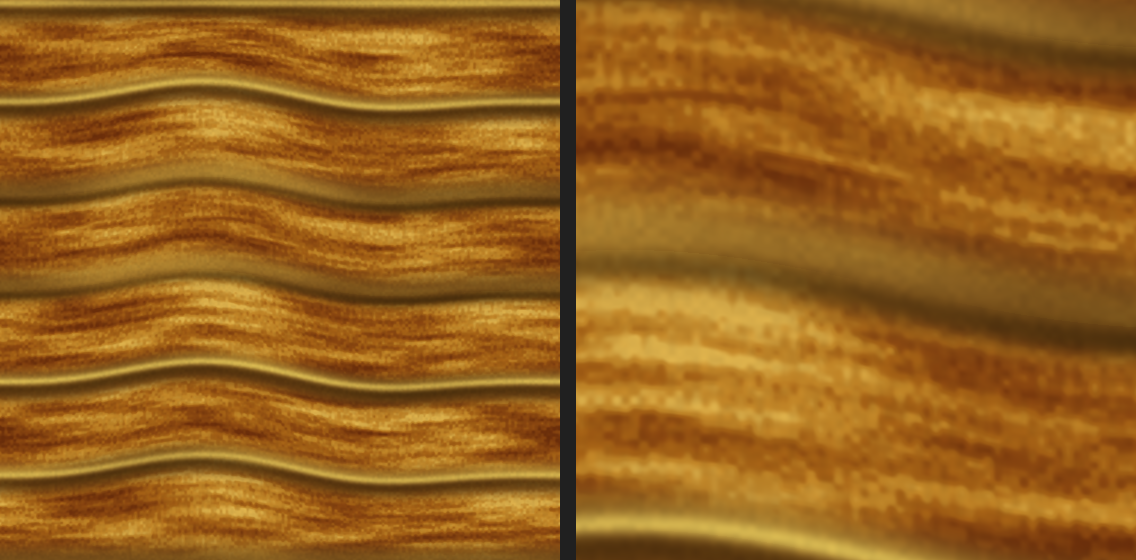
Left, the full canvas; right, a detail of the centre.
This texture is drawn by a Shadertoy shader. Its source:

```glsl
const float TAU = 6.2831853;
const int LAYERS = 6;

const vec3 RUST  = vec3(0.42, 0.18, 0.04);
const vec3 AMBER = vec3(0.53, 0.27, 0.06);
const vec3 OCHRE = vec3(0.63, 0.37, 0.08);
const vec3 GOLD  = vec3(0.74, 0.51, 0.15);
const vec3 STRAW = vec3(0.85, 0.68, 0.29);
const vec3 OLIVE = vec3(0.46, 0.32, 0.11);
const vec3 TAN   = vec3(0.67, 0.51, 0.19);
const vec3 UMBER = vec3(0.38, 0.23, 0.07);
const vec3 SHADE = vec3(0.25, 0.16, 0.04);
const vec3 CREST = vec3(0.86, 0.74, 0.33);

// Brightness of the ridge on each seam, from bottom to top
const float GLOSS[7] = float[7](0.0, 0.85, 1.0, 0.0, 0.1, 0.9, 0.7);

// Integer hash of a lattice cell, 0 to 1
float hash(vec2 cell) {
    uvec2 q = uvec2(ivec2(cell)) * uvec2(1597334677u, 3812015801u);
    uint n = (q.x ^ q.y) * 1597334677u;
    n = (n ^ (n >> 15)) * 2246822519u;
    n ^= n >> 13;
    return float(n & 0xffffffu) / 16777215.0;
}

// Value noise that tiles after the given number of cells
float tiledNoise(vec2 p, vec2 period) {
    vec2 i = floor(p), f = fract(p);
    f = f * f * (3.0 - 2.0 * f);
    vec2 a = mod(i, period), b = mod(i + 1.0, period);
    return mix(mix(hash(a), hash(vec2(b.x, a.y)), f.x),
               mix(hash(vec2(a.x, b.y)), hash(b), f.x), f.y);
}

float band(float d, float width) {
    return exp(-d * d / (width * width));
}

// Height of the shared wave, flattened towards the top and bottom edges
float waveHeight(vec2 uv) {
    float wave = 0.0195 * cos(TAU * (uv.x - 0.33))
               + 0.0090 * cos(2.0 * TAU * (uv.x - 0.38));
    return wave * smoothstep(0.0, 0.14, min(uv.y, 1.0 - uv.y));
}

// Fibre tone: broad streaks repeat every two layers, fine ones do not
float fibreTone(vec2 p) {
    float broad = tiledNoise(p * vec2(5.0, 36.0), vec2(5.0, 12.0));
    float streak = tiledNoise(p * vec2(9.0, 75.0) + vec2(0.0, 7.0), vec2(9.0, 25.0));
    float fine = tiledNoise(p * vec2(16.0, 130.0) + vec2(0.0, 300.0), vec2(16.0, 997.0));
    float grain = tiledNoise(p * 190.0 + vec2(0.0, 400.0), vec2(190.0, 997.0));
    float isOdd = mod(floor(p.y * float(LAYERS)), 2.0);
    float sheen = cos(2.0 * TAU * (p.x - mix(0.36, 0.20, isOdd)));
    return 0.48 + 0.42 * (broad - 0.5) + 0.40 * (streak - 0.5)
         + 0.30 * (fine - 0.5) + 0.20 * (grain - 0.5) + 0.09 * sheen;
}

vec3 fibreColour(float tone) {
    vec3 c = mix(RUST, AMBER, smoothstep(0.10, 0.35, tone));
    c = mix(c, OCHRE, smoothstep(0.32, 0.52, tone));
    c = mix(c, GOLD, smoothstep(0.50, 0.70, tone));
    return mix(c, STRAW, smoothstep(0.68, 0.95, tone));
}

// Soft groove with a shadow below and an optional bright ridge above
vec3 paintSeam(vec3 c, float d, float gloss, float variation) {
    vec3 haze = mix(OLIVE, TAN, smoothstep(0.35, 0.9, variation));
    c = mix(c, haze, 0.85 * band(d - 0.010, mix(0.026, 0.014, gloss)));
    c = mix(c, UMBER, 0.85 * gloss * band(d + 0.018, 0.015));
    float depth = mix(0.85, 0.45, variation);
    c = mix(c, SHADE, depth * band(d + 0.009, 0.010));
    float ridge = gloss * mix(0.65, 1.0, variation);
    return mix(c, CREST, ridge * band(d - 0.004, 0.0065));
}

void mainImage(out vec4 fragColor, in vec2 fragCoord) {
    vec2 uv = fragCoord / iResolution.xy;
    vec2 p = vec2(uv.x, uv.y - waveHeight(uv) + 0.010);

    vec3 colour = fibreColour(fibreTone(p));

    // Seams between the layers
    for (int k = 0; k <= LAYERS; k++) {
        float d = p.y - float(k) / float(LAYERS);
        float variation = tiledNoise(vec2(uv.x * 4.0, float(k) * 3.0), vec2(4.0, 64.0));
        colour = paintSeam(colour, d, GLOSS[k], variation);
    }

    // Faint grain over everything
    float speck = tiledNoise(uv * 210.0, vec2(210.0)) - 0.5;
    fragColor = vec4(colour * (1.0 + 0.07 * speck), 1.0);
}
```
